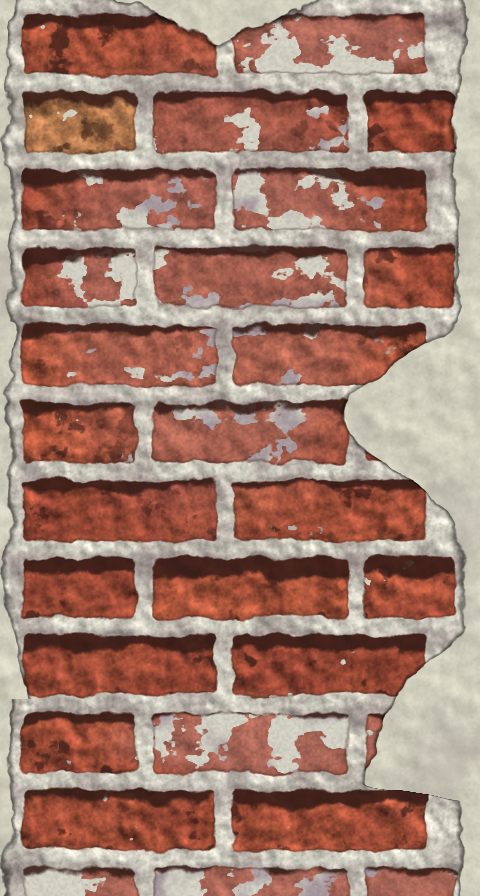
Give the GLSL for this texture, as a WebGL 1 fragment shader.

```glsl
precision highp float;
// Weathered red brick wall: eleven courses, rough mortar, flaking paint and broken plaster.
uniform vec2 u_resolution;

// Lengths are fractions of the canvas height, y runs downwards.
const float FIRST = 0.0062;
const float COURSE = 0.0866;
const float BRICK_PITCH = 0.237;
const float HALF_JOINT = 0.0095;
const float HALF_HEIGHT = 0.0338;

const vec3 MORTAR_LIGHT = vec3(0.82, 0.81, 0.76);
const vec3 MORTAR_GREY = vec3(0.63, 0.59, 0.57);
const vec3 PLASTER = vec3(0.82, 0.81, 0.74);
const vec3 BRICK_RED = vec3(0.54, 0.25, 0.19);
const vec3 BRICK_ORANGE = vec3(0.66, 0.33, 0.23);
const vec3 BRICK_FADED = vec3(0.67, 0.43, 0.38);
const vec3 BRICK_TAN = vec3(0.68, 0.46, 0.30);
const vec3 LILAC = vec3(0.65, 0.60, 0.62);
const vec3 SHADOW = vec3(0.21, 0.11, 0.09);

float hash(vec2 p) {
  p = fract(p * vec2(0.1031, 0.1137));
  p += dot(p, p.yx + 33.33);
  return fract((p.x + p.y) * p.x * 97.3);
}

float noise(vec2 p) {
  vec2 i = floor(p), f = fract(p);
  f = f * f * (3.0 - 2.0 * f);
  return mix(mix(hash(i), hash(i + vec2(1, 0)), f.x),
             mix(hash(i + vec2(0, 1)), hash(i + vec2(1, 1)), f.x), f.y);
}

float fbm(vec2 p) {
  float sum = 0.0, amp = 0.5;
  for (int i = 0; i < 5; i++) {
    sum += amp * noise(p);
    p = mat2(1.6, 1.2, -1.2, 1.6) * p + 17.3;
    amp *= 0.5;
  }
  return sum;
}

// Relief lit from the upper right, roughly -1 to 1.
float relief(vec2 p, float scale) {
  return (fbm(p * scale) - fbm(p * scale + vec2(0.25, -0.35))) * 2.5;
}

float boxDistance(vec2 p, vec2 halfSize, float radius) {
  vec2 d = abs(p) - halfSize + radius;
  return length(max(d, 0.0)) + min(max(d.x, d.y), 0.0) - radius;
}

float softSpot(vec2 p, vec2 centre, vec2 radius) {
  return 1.0 - smoothstep(0.6, 1.2, length((p - centre) / radius));
}

// Negative inside the plaster left at the right, left and top of the wall.
float plasterDistance(vec2 p) {
  float wedge = smoothstep(0.34, 0.455, p.y) * (1.0 - smoothstep(0.47, 0.60, p.y));
  float slab = smoothstep(0.69, 0.83, p.y) * (1.0 - smoothstep(0.875, 0.895, p.y));
  float right = 0.513 - 0.12 * wedge - 0.10 * slab - p.x;
  float left = p.x - 0.010 - 0.02 * smoothstep(0.66, 0.77, p.y) * step(p.y, 0.78);
  float top = p.y + 0.45 * abs(p.x - 0.245) - 0.045;
  float ragged = (fbm(p * 24.0) - 0.48) * 0.035;
  return min(min(right, left), top) + ragged;
}

void main() {
  vec2 p = vec2(gl_FragCoord.x, u_resolution.y - gl_FragCoord.y) / u_resolution.y;
  float aa = 1.2 / u_resolution.y;
  vec2 warp = vec2(fbm(p * 45.0), fbm(p * 45.0 + 50.0)) - 0.48;
  vec2 q = p + 0.013 * warp;

  // Running bond, cut off at the wall ends
  float row = floor((q.y - FIRST) / COURSE);
  float y = q.y - FIRST - (row + 0.5) * COURSE;
  float odd = mod(row, 2.0);
  float joint = mix(0.25, 0.1615, odd);
  float col = floor((q.x - joint) / BRICK_PITCH);
  float x0 = max(joint + col * BRICK_PITCH + HALF_JOINT, 0.025);
  float x1 = min(joint + (col + 1.0) * BRICK_PITCH - HALF_JOINT, mix(0.476, 0.508, odd));
  vec2 halfSize = vec2((x1 - x0) * 0.5, HALF_HEIGHT);
  float brick = boxDistance(vec2(q.x - (x0 + x1) * 0.5, y), halfSize, 0.006);
  vec2 id = vec2(col + 7.0, row + 3.0) * 7.31;
  float tone = hash(id), age = hash(id + 41.7);

  // Mortar: pale ridges, grey undersides, grit
  float grain = noise(p * 380.0) - 0.5;
  float under = smoothstep(-0.043, -0.034, y) * (1.0 - smoothstep(-0.034, 0.0, y));
  float stain = smoothstep(0.38, 0.62, fbm(p * 30.0 + 9.0));
  vec3 colour = mix(MORTAR_LIGHT, MORTAR_GREY, clamp(0.55 * under + 0.6 * stain, 0.0, 1.0));
  colour *= 1.0 + 0.28 * relief(p, 70.0) + 0.10 * grain;

  // Flaking paint gathers in a few areas and varies by brick
  float worn = softSpot(p, vec2(0.24, 0.32), vec2(0.20, 0.27));
  worn = max(worn * mix(0.5, 1.0, age), softSpot(p, vec2(0.30, 0.825), vec2(0.18, 0.05)));
  worn = max(worn, softSpot(p, vec2(0.37, 0.05), vec2(0.13, 0.05)));
  worn = max(worn, step(10.5, row));
  float flakes = fbm(p * vec2(28.0, 38.0) + id) + 0.12 * (noise(p * 170.0) - 0.5);
  float paint = smoothstep(0.0, 0.035, flakes - mix(0.78, 0.47, worn));

  // Brick face
  vec3 face = mix(BRICK_RED, BRICK_ORANGE, clamp(tone * 0.7 + fbm(p * 35.0) - 0.25, 0.0, 1.0));
  face = mix(face, BRICK_FADED, 0.75 * worn);
  face = mix(face, BRICK_TAN, step(abs(row - 1.0) + abs(col + 1.0), 0.1));
  face *= 1.0 + mix(0.55, 0.25, worn) * relief(p, 48.0) + 0.16 * grain;
  float pits = smoothstep(0.63, 0.72, fbm(p * 42.0 + 80.0));
  face = mix(face, SHADOW, 0.7 * pits * (1.0 - worn));
  float lilac = smoothstep(0.4, 0.6, fbm(p * 14.0 + 31.0) + 0.3 * (tone - 0.5));
  face = mix(face, mix(MORTAR_LIGHT, LILAC, lilac) * (1.0 + 0.1 * grain), paint);

  // Shade cast into recessed bricks, and a thin dark outline
  float depth = mix(0.009, 0.023, age) * (1.0 - 0.7 * worn);
  float fall = y + HALF_HEIGHT + (fbm(p * 32.0 + 5.0) - 0.48) * 0.022;
  float shade = 1.0 - smoothstep(depth - 0.003, depth + 0.003, fall);
  float rim = 1.0 - smoothstep(0.0, 0.004, -brick);
  face = mix(face, SHADOW, max(0.88 * shade, 0.4 * rim));
  colour = mix(colour, face, 1.0 - smoothstep(-aa, aa, brick));

  // Plaster with a shaded broken edge
  float plaster = plasterDistance(p);
  float edgeShade = 1.0 - smoothstep(0.0, 0.007, plaster);
  colour *= 1.0 - 0.5 * edgeShade;
  vec3 coat = PLASTER * (0.99 + 0.12 * relief(p, 40.0) + 0.04 * grain);
  coat = mix(coat, MORTAR_GREY, 0.3 * smoothstep(0.5, 0.7, fbm(p * 12.0)));
  colour = mix(colour, coat, 1.0 - smoothstep(-aa, aa, plaster));

  gl_FragColor = vec4(clamp(colour, 0.0, 1.0), 1.0);
}
```
